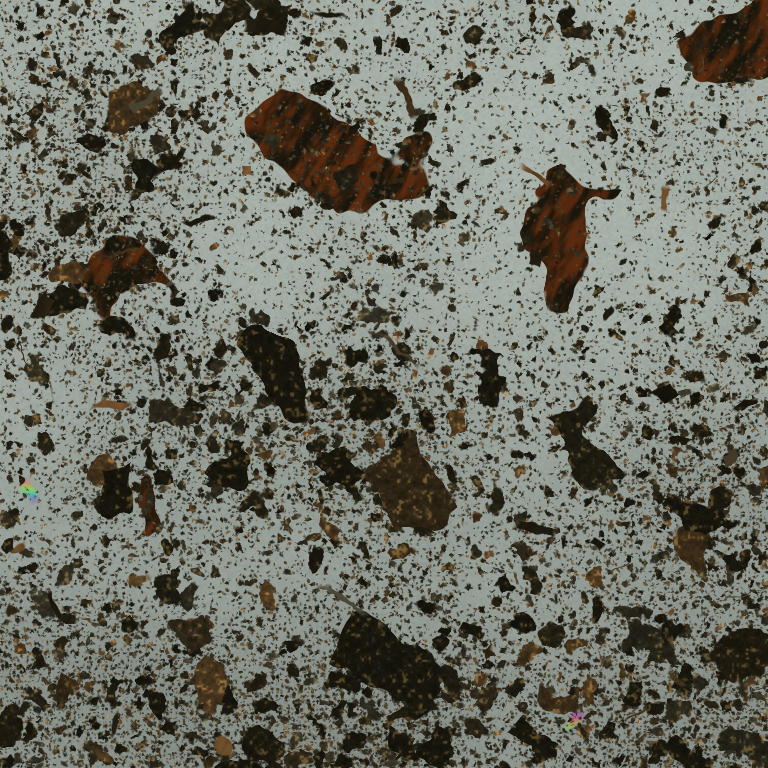
This texture is drawn by a WebGL 2 fragment shader. Its source:

```glsl
#version 300 es
precision highp float;
// Soil crumbs, bark and fibres strewn over a pale, back-lit plate.

uniform vec2 u_resolution;
out vec4 fragColor;

const vec3 PLATE = vec3(0.635, 0.675, 0.645);
const vec3 PEAT  = vec3(0.085, 0.080, 0.045);
const vec3 UMBER = vec3(0.230, 0.175, 0.095);
const vec3 ASH   = vec3(0.310, 0.300, 0.240);
const vec3 OCHRE = vec3(0.470, 0.330, 0.180);
const vec3 RUST  = vec3(0.360, 0.165, 0.055);
const int LAYERS = 7;

struct Grain {
    float dist;  // signed distance in canvas units
    vec3 id;     // random values of the nearest grain
};

vec3 hash3(vec2 p) {
    vec3 q = fract(p.xyx * vec3(0.1031, 0.1030, 0.0973));
    q += dot(q, q.yxz + 33.33);
    return fract((q.xxy + q.yzz) * q.zyx);
}

float noise(vec2 p) {
    vec2 i = floor(p), f = fract(p);
    f = f * f * (3.0 - 2.0 * f);
    float low = mix(hash3(i).x, hash3(i + vec2(1, 0)).x, f.x);
    float high = mix(hash3(i + vec2(0, 1)).x, hash3(i + vec2(1, 1)).x, f.x);
    return mix(low, high, f.y);
}

float fbm(vec2 p) {
    float sum = 0.0, amp = 0.54;
    for (int i = 0; i < 4; i++) {
        sum += amp * noise(p);
        p = mat2(1.6, 1.2, -1.2, 1.6) * p + 7.3;
        amp *= 0.5;
    }
    return sum;
}

vec2 rotate(vec2 p, float a) {
    float c = cos(a), s = sin(a);
    return vec2(c * p.x - s * p.y, s * p.x + c * p.y);
}

float blob(vec2 p, vec2 centre, float radius) {
    vec2 q = (p - centre) / radius;
    return exp(-dot(q, q));
}

// How thickly the litter lies, 0 to 1
float crowding(vec2 p) {
    float c = 0.62 * smoothstep(0.30, 0.08, p.y);
    c += 0.50 * blob(p, vec2(0.04, 0.80), 0.24);
    c += 0.60 * blob(p, vec2(0.88, 0.36), 0.17);
    c += 0.65 * blob(p, vec2(0.48, 0.43), 0.14);
    c += 0.35 * blob(p, vec2(0.24, 0.39), 0.13);
    return clamp(c + 0.9 * (fbm(p * 6.0) - 0.37), 0.0, 1.0);
}

// Nearest of the ragged grains scattered on a jittered grid
Grain scatter(vec2 p, float cells, float seed, float chance, float size, float stretch, float rough) {
    vec2 g = p * cells;
    vec2 w = g * 2.4 + seed;
    g += rough * (vec2(fbm(w), fbm(w + 40.7)) - 0.5);
    Grain best = Grain(1.0, vec3(0.0));
    for (int y = -1; y <= 1; y++) {
        for (int x = -1; x <= 1; x++) {
            vec2 cell = floor(g) + vec2(x, y);
            vec3 place = hash3(cell + seed);
            vec3 form = hash3(cell + seed + 71.0);
            float presence = smoothstep(0.0, 0.1, chance - place.z);
            if (presence <= 0.0) continue;
            float s = mix(1.0, stretch, form.z);
            vec2 q = rotate(g - cell - 0.15 - 0.7 * place.xy, 6.2832 * form.x);
            q *= vec2(1.0 / s, s);
            float box = 1.15 * max(abs(q.x), abs(q.y));
            float shape = mix(length(q), box, step(0.55, fract(form.x * 7.0)));
            float radius = size * presence * mix(0.16, 0.46, form.y * form.y);
            float d = (shape - radius) / (s * cells);
            if (d < best.dist) best = Grain(d, hash3(cell + seed + 23.0));
        }
    }
    return best;
}

vec3 lay(vec3 under, vec3 over, float dist, float blur) {
    return mix(over, under, smoothstep(-blur, blur, dist));
}

// Crumbly soil tint; coarse lumps are darker than fine ones
vec3 soil(vec2 p, vec3 id, float coarse) {
    float crumb = noise(p * 150.0) * 0.6 + noise(p * 330.0) * 0.4;
    vec3 c = mix(mix(ASH, UMBER, id.z), PEAT, clamp(coarse + 0.75 * id.x - 0.1, 0.0, 0.95));
    c = mix(c, OCHRE, 0.8 * smoothstep(0.86, 0.96, id.y) * (1.0 - 0.6 * coarse));
    c += UMBER * smoothstep(0.60, 0.85, crumb) * 0.7;
    return c * (0.6 + 0.8 * crumb);
}

void main() {
    float unit = min(u_resolution.x, u_resolution.y);
    vec2 p = gl_FragCoord.xy / unit;
    float blur = 0.85 / unit;
    float crowd = crowding(p);

    // Plate with uneven light and faint film grain
    vec3 col = PLATE * (0.93 + 0.11 * smoothstep(0.0, 0.9, p.y) - 0.12 * crowd);
    col *= 0.97 + 0.06 * noise(p * 300.0);

    // Prismatic flecks
    Grain fleck = scatter(p, 6.0, 310.0, 0.13, 0.35, 1.7, 0.3);
    vec3 prism = 0.55 + 0.35 * cos(6.2832 * (fleck.id.x + p.y * 28.0 + vec3(0.0, 0.33, 0.67)));
    col = lay(col, mix(col, prism, 0.6), fleck.dist, 3.0 * blur);

    // Rusty bark
    Grain bark = scatter(p, 3.6, 137.0, 0.24, 0.75, 1.7, 0.55);
    float fibre = fbm(rotate(p, 0.5) * vec2(90.0, 30.0));
    col = lay(col, mix(PEAT, RUST, smoothstep(0.25, 0.75, fibre)), bark.dist, blur);

    // Dust to clods, each layer coarser than the last
    float cells = 190.0;
    for (int i = 0; i < LAYERS; i++) {
        float coarse = float(i) / float(LAYERS - 1);
        float chance = mix(0.25, -0.06, coarse) + 0.65 * crowd;
        Grain g = scatter(p, cells, 17.0 * float(i + 1), chance, 1.0, 1.5, 0.55);
        col = lay(col, soil(p, g.id, coarse), g.dist, blur);
        cells /= 1.85;
    }

    // Splinters and thin fibres
    Grain splinter = scatter(p, 11.0, 211.0, 0.22, 0.5, 2.6, 0.25);
    col = lay(col, mix(PEAT, OCHRE, splinter.id.x * splinter.id.x) * (0.7 + 0.6 * fibre), splinter.dist, blur);
    Grain hair = scatter(p, 7.0, 401.0, 0.20, 0.22, 6.0, 0.6);
    col = lay(col, mix(UMBER, ASH, hair.id.y), hair.dist, blur);

    fragColor = vec4(col, 1.0);
}
```
